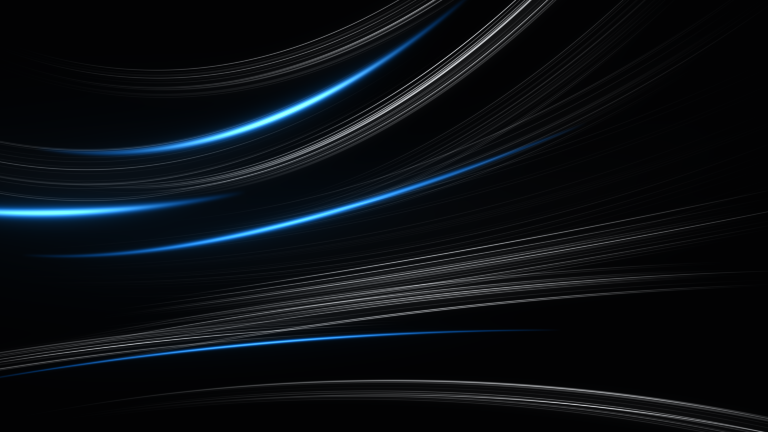
This background is drawn by a Shadertoy shader. Its source:

```glsl
// Sweeping light trails on black: four glowing blue beams among bundles of
// fine pale threads. Every trail is a bent arc around an apex, faded along x
// by an envelope; bundles scatter threads around an arc with a hash.

#define STRANDS 18
#define THREAD_WIDTH 0.0013
#define HALO_REACH 0.030
#define HALO_GAIN 0.17
#define BACKDROP vec3(0.006, 0.007, 0.011)
#define NAVY vec3(0.008, 0.030, 0.050)
#define HALO_BLUE vec3(0.02, 0.36, 0.66)
#define BEAM_BLUE vec3(0.00, 0.38, 0.82)
#define HOT_CYAN vec3(0.58, 0.62, 0.42)
#define SILVER vec3(0.86, 0.87, 0.88)

float hash(float n) {
    n = fract(n * 0.1031);
    n *= n + 33.33;
    return fract(n * (n + n));
}

float bell(float d, float w) { return exp(-d * d / (w * w)); }

// Fade in from span.x, full at span.y, gone at span.z
float envelope(float x, vec3 span) {
    return smoothstep(span.x, span.y, x) * (1.0 - smoothstep(span.y, span.z, x));
}

// Signed distance to an arc; shape = (bend, straightening away from the apex)
float arc(vec2 p, vec2 apex, vec2 shape) {
    float d = abs(p.x - apex.x);
    float k = 1.0 + shape.y * d;
    float slope = shape.x * d * (1.0 + k) / (k * k);
    return (p.y - apex.y - shape.x * d * d / k) / sqrt(1.0 + slope * slope);
}

// Thin line, widened to the pixel size and dimmed to keep its energy
float thread(float d) {
    float w = max(THREAD_WIDTH, 0.6 / iResolution.y);
    return bell(d, w) * THREAD_WIDTH / w;
}

// Single pale line
float line(vec2 p, vec2 apex, vec2 shape, vec3 span) {
    return thread(arc(p, apex, shape)) * envelope(p.x, span);
}

// Scattered threads plus a faint sheen; spread = width at left and right
float bundle(vec2 p, vec2 apex, vec2 shape, vec2 spread, vec3 span, float seed) {
    float d = arc(p, apex, shape);
    float width = mix(spread.x, spread.y, p.x / 1.78);
    float sum = 0.10 * bell(d, 0.45 * width) * envelope(p.x, span);
    for (int i = 0; i < STRANDS; i++) {
        float id = seed * 57.0 + float(i) * 3.7;
        float offset = (hash(id) - 0.5) * width;
        float light = 0.15 + 0.85 * pow(hash(id + 1.3), 3.0);
        vec3 reach = span + vec3(0.35, 0.3, 0.3) * (hash(id + 2.1) - 0.5);
        sum += light * thread(d - offset) * envelope(p.x, reach);
    }
    return sum;
}

// Blue beam: hot core, saturated body and wide halo
vec3 beam(vec2 p, vec2 apex, vec2 shape, vec3 span, float width, float heat) {
    float d = arc(p, apex, shape);
    float e = envelope(p.x, span);
    float w = max(width * (0.45 + 0.55 * e), 0.6 / iResolution.y);
    vec3 light = BEAM_BLUE * bell(d, 1.5 * w) * sqrt(e);
    light += HOT_CYAN * bell(d, 0.85 * w) * e * e * heat;
    float halo = exp(-abs(d) / HALO_REACH) + 1.2 * bell(d, 3.5 * w);
    return light + HALO_BLUE * HALO_GAIN * halo * e * min(width / 0.006, 1.0);
}

void mainImage(out vec4 fragColor, in vec2 fragCoord) {
    vec2 p = fragCoord / iResolution.y;
    p.x *= 1.7778 * iResolution.y / iResolution.x;

    // Dark ground with a navy haze at the left
    vec2 haze = (p - vec2(0.35, 0.53)) / vec2(0.60, 0.20);
    vec3 color = BACKDROP + NAVY * exp(-dot(haze, haze));

    // Upper sweep of threads
    float pale = 0.0;
    pale += 0.40 * bundle(p, vec2(0.37, 0.80), vec2(0.497, 0.0), vec2(0.07, 0.10), vec3(0.10, 0.85, 1.25), 1.0);
    pale += 0.55 * line(p, vec2(0.37, 0.80), vec2(0.497, 0.0), vec3(0.50, 0.95, 1.40));
    pale += 0.85 * bundle(p, vec2(0.30, 0.556), vec2(0.497, 0.0), vec2(0.03, 0.075), vec3(0.25, 1.05, 1.60), 2.0);
    pale += 0.80 * line(p, vec2(0.28, 0.585), vec2(0.497, 0.0), vec3(0.60, 1.05, 1.50));
    pale += 0.45 * line(p, vec2(0.30, 0.556), vec2(0.497, 0.0), vec3(0.30, 0.60, 1.20));
    pale += 0.22 * bundle(p, vec2(0.20, 0.59), vec2(0.45, 0.0), vec2(0.13, 0.13), vec3(-0.50, 0.25, 1.00), 3.0);

    // Dim threads at the right
    pale += 0.18 * bundle(p, vec2(0.35, 0.468), vec2(0.397, 0.0), vec2(0.03, 0.11), vec3(0.60, 1.30, 1.65), 4.0);
    pale += 0.20 * bundle(p, vec2(0.23, 0.456), vec2(0.23, 0.0), vec2(0.04, 0.10), vec3(0.50, 1.25, 1.75), 5.0);
    pale += 0.15 * bundle(p, vec2(0.10, 0.37), vec2(0.12, 0.0), vec2(0.10, 0.28), vec3(0.10, 1.00, 1.90), 6.0);

    // Middle fan
    pale += 0.55 * bundle(p, vec2(-2.08, 0.123), vec2(0.026, 0.0), vec2(0.05, 0.10), vec3(0.35, 0.95, 1.85), 7.0);
    pale += 0.50 * line(p, vec2(-2.08, 0.123), vec2(0.026, 0.0), vec3(0.60, 1.25, 2.00));
    pale += 0.60 * bundle(p, vec2(2.08, 0.373), vec2(-0.052, 0.0), vec2(0.07, 0.06), vec3(0.15, 0.95, 1.75), 8.0);
    pale += 0.50 * line(p, vec2(2.08, 0.373), vec2(-0.052, 0.0), vec3(0.50, 1.00, 1.70));

    // Low threads and the falling arc at the bottom
    pale += 0.70 * line(p, vec2(1.20, 0.255), vec2(-0.065, 0.0), vec3(-0.15, 0.30, 0.95));
    pale += 0.22 * bundle(p, vec2(1.20, 0.262), vec2(-0.065, 0.0), vec2(0.05, 0.05), vec3(-0.40, 0.25, 1.00), 9.0);
    pale += 0.45 * bundle(p, vec2(0.86, 0.096), vec2(-0.115, 0.0), vec2(0.03, 0.07), vec3(0.15, 1.45, 2.10), 10.0);
    pale += 0.60 * line(p, vec2(0.88, 0.086), vec2(-0.110, 0.0), vec3(0.45, 1.40, 2.20));
    color += SILVER * pale;

    // Blue beams, from top to bottom
    color += beam(p, vec2(0.231, 0.646), vec2(0.497, 0.0), vec3(0.08, 0.66, 1.10), 0.0075, 1.1);
    color += beam(p, vec2(0.080, 0.507), vec2(0.203, 0.0), vec3(-0.45, 0.12, 0.57), 0.0080, 0.9);
    color += beam(p, vec2(0.139, 0.407), vec2(0.348, 0.557), vec3(0.05, 0.68, 1.36), 0.0050, 0.6);
    color += beam(p, vec2(1.296, 0.236), vec2(-0.065, 0.0), vec3(-0.08, 0.62, 1.30), 0.0026, 0.5);

    fragColor = vec4(clamp(color, 0.0, 1.0), 1.0);
}
```
